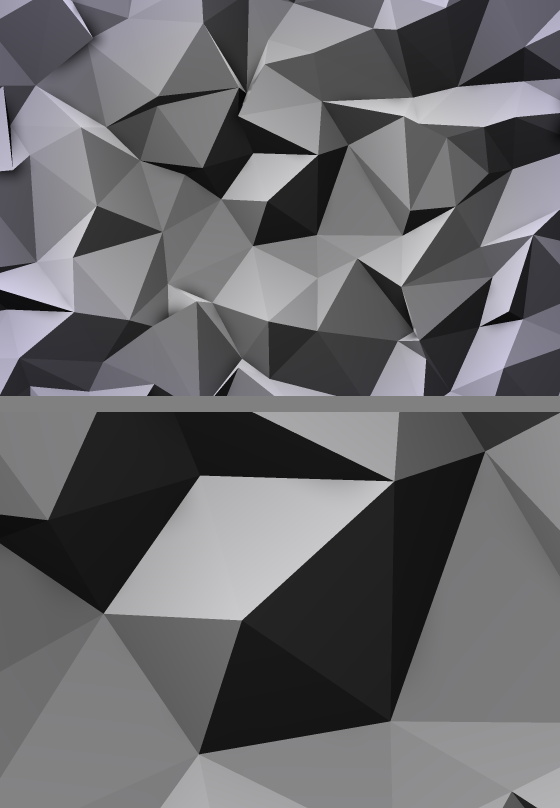
Top: the whole. Bottom: its middle third, enlarged.
Reproduce this background procedurally as a Shadertoy shader.

```glsl
// Crumpled low-poly relief: a rotated grid, jittered until it folds over itself,
// is split into triangles with random heights. The topmost facet is lit by its
// slope, shadowed softly beneath overhanging edges, and tinted near the border.

#define CELLS 7.7                      // grid cells per canvas height
#define JITTER 1.25                    // vertex scatter in cells, below 1.8
#define GRID_ANGLE 0.47                // hides the grid axes
#define RELIEF 2.1                     // slope contrast
#define LIGHT_DIR vec2(-0.42, 0.91)
#define DARK 0.045
#define BRIGHT 0.81
#define HOLLOW 0.86                    // light left in the deepest hollow
#define FOLD_SHADE 0.6                 // light left on folded-over facets
#define SHADOW 0.62                    // strength of the contact shadow
#define SHADOW_REACH 0.37              // its width in cells
#define SAMPLES 3                      // antialiasing grid side

struct Surface { float height; float shade; vec2 gradient; };

vec3 nodes[16];                        // 4 x 4 vertices around the pixel
int splits;                            // one diagonal bit per cell

// Integer hash of a grid node, three values in 0..1
vec3 hash3(ivec2 node, int seed) {
    uvec3 v = uvec3(ivec3(node, seed) + 4096);
    v = v * 1664525u + 1013904223u;
    v.x += v.y * v.z; v.y += v.z * v.x; v.z += v.x * v.y;
    v ^= v >> 16u;
    v.x += v.y * v.z; v.y += v.z * v.x; v.z += v.x * v.y;
    return vec3(v >> 8u) / 16777216.0;
}

mat2 rotation(float angle) {
    float c = cos(angle), s = sin(angle);
    return mat2(c, s, -s, c);
}

float cross2(vec2 a, vec2 b) { return a.x * b.y - a.y * b.x; }

// First vertex of one of the 3 x 3 cells
int cellNode(int cell) { return cell % 3 + 4 * (cell / 3); }

// Scatters the vertices and usually splits cells along the shorter diagonal
void buildMesh(ivec2 home) {
    for (int i = 0; i < 16; i++) {
        ivec2 node = home + ivec2(i % 4, i / 4) - 1;
        vec3 h = hash3(node, 1);
        nodes[i] = vec3(vec2(node) + (h.xy - 0.5) * JITTER, smoothstep(-0.1, 1.1, h.z));
    }
    splits = 0;
    for (int i = 0; i < 9; i++) {
        int n = cellNode(i);
        float bias = mix(0.65, 1.5, hash3(home + ivec2(i % 3, i / 3) - 1, 2).x);
        float rising = distance(nodes[n].xy, nodes[n + 5].xy);
        float falling = distance(nodes[n + 1].xy, nodes[n + 4].xy);
        if (rising < bias * falling) splits |= 1 << i;
    }
}

// Keeps the triangle if it covers p above everything found so far
void addFacet(vec2 p, vec3 a, vec3 b, vec3 c, vec2 light, inout Surface top) {
    vec3 ab = b - a, ac = c - a;
    float area = cross2(ab.xy, ac.xy);
    if (abs(area) < 1e-5) return;
    float u = cross2(p - a.xy, ac.xy) / area;
    float v = cross2(ab.xy, p - a.xy) / area;
    float height = a.z + u * ab.z + v * ac.z;
    if (min(min(u, v), 1.0 - u - v) < -1e-4 || height <= top.height) return;

    vec3 normal = cross(ab, ac);
    vec2 gradient = -normal.xy / normal.z;
    float slope = 0.12 - RELIEF * dot(gradient, light);
    float lit = 0.5 + 0.5 * slope / sqrt(1.0 + slope * slope);
    float shade = mix(DARK, BRIGHT, lit) * mix(HOLLOW, 1.06, height);
    top = Surface(height, area < 0.0 ? shade * FOLD_SHADE : shade, gradient);
}

// Shadow cast by an edge that stands above the plane of the visible facet
float edgeShadow(vec2 p, vec3 a, vec3 b, Surface top) {
    vec3 ab = b - a;
    float along = dot(p - a.xy, ab.xy) / (dot(ab.xy, ab.xy) + 1e-6);
    vec3 q = a + ab * clamp(along, 0.0, 1.0);
    vec2 away = q.xy - p;
    float overhang = q.z - top.height - dot(top.gradient, away);
    float near = max(0.0, 1.0 - length(away) / SHADOW_REACH);
    return near * near * smoothstep(0.02, 0.45, overhang);
}

// Brightness of the visible facet at a point in grid units
float reliefShade(vec2 p, vec2 light) {
    Surface top = Surface(-1.0, DARK, vec2(0.0));
    for (int i = 0; i < 9; i++) {
        int n = cellNode(i);
        bool rising = (splits >> i & 1) == 1;
        addFacet(p, nodes[n], nodes[n + 1], nodes[rising ? n + 5 : n + 4], light, top);
        addFacet(p, nodes[rising ? n : n + 1], nodes[n + 5], nodes[n + 4], light, top);
    }
    float shadow = 0.0;
    for (int i = 0; i < 9; i++) {
        int n = cellNode(i);
        int d = splits >> i & 1;
        shadow = max(shadow, edgeShadow(p, nodes[n], nodes[n + 1], top));
        shadow = max(shadow, edgeShadow(p, nodes[n], nodes[n + 4], top));
        shadow = max(shadow, edgeShadow(p, nodes[n + 1 - d], nodes[n + 4 + d], top));
    }
    return top.shade * (1.0 - SHADOW * shadow);
}

void mainImage(out vec4 fragColor, in vec2 fragCoord) {
    mat2 toGrid = rotation(GRID_ANGLE) * (CELLS / iResolution.y);
    vec2 light = rotation(GRID_ANGLE) * normalize(LIGHT_DIR);
    buildMesh(ivec2(floor(toGrid * fragCoord)));

    // Supersampled facets
    float shade = 0.0;
    for (int i = 0; i < SAMPLES * SAMPLES; i++) {
        vec2 offset = (vec2(i % SAMPLES, i / SAMPLES) + 0.5) / float(SAMPLES) - 0.5;
        shade += reliefShade(toGrid * (fragCoord + offset), light);
    }
    shade /= float(SAMPLES * SAMPLES);

    // Neutral centre, lavender and slightly brighter border
    vec2 fromCentre = 2.0 * fragCoord / iResolution.xy - 1.0;
    float border = smoothstep(0.6, 1.15, length(fromCentre * vec2(1.0, 0.85)));
    vec3 tint = mix(vec3(1.0, 0.995, 1.005), vec3(1.03, 1.01, 1.14), border);
    fragColor = vec4(clamp(shade * tint, 0.0, 1.0), 1.0);
}
```
